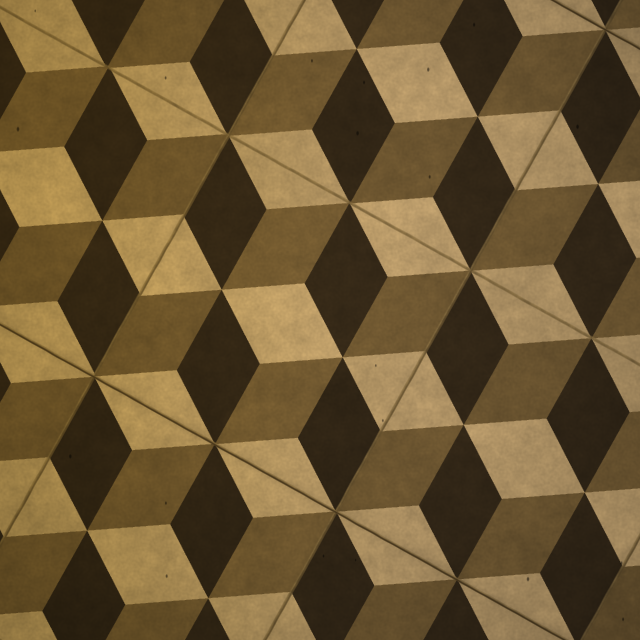
Reproduce this pattern procedurally as a WebGL 1 fragment shader.

```glsl
precision highp float;
// Worn cement floor of slanted tumbling-block rhombi, cut by the joints of large tiles.

uniform vec2 u_resolution;

// Lattice: two rhombus sides and one shared corner, in canvas heights
const vec2 SIDE_A = vec2(0.1296, 0.0100);
const vec2 SIDE_B = vec2(-0.0701, -0.1257);
const vec2 CORNER = vec2(0.3574, 0.7891);

// Large tiles: period along each joint coordinate, and laying error
const vec2 TILE_PERIOD = vec2(4.0, 6.0);
const float TILE_SHIFT = 0.03;
const vec2 JOINT_HALF_WIDTH = vec2(0.0024, 0.0021);

const vec3 LIGHT_FACE = vec3(0.715, 0.595, 0.400);
const vec3 MID_FACE = vec3(0.435, 0.342, 0.190);
const vec3 DARK_FACE = vec3(0.195, 0.150, 0.088);
const vec3 GROUT = vec3(0.500, 0.405, 0.235);
const vec3 GRIME = vec3(0.270, 0.205, 0.105);

const float FACE_VARIATION = 0.08;
const float MOTTLE = 0.17;
const float GRAIN = 0.07;
const float SPECK_GRID = 13.0;
const float SPECK_DENSITY = 0.14;
const float VIGNETTE = 0.42;
const int SAMPLES = 3;

float cross2(vec2 a, vec2 b) { return a.x * b.y - a.y * b.x; }

vec2 hash2(vec2 p) {
  p = vec2(dot(p, vec2(127.1, 311.7)), dot(p, vec2(269.5, 183.3)));
  return fract(sin(p) * 43758.5);
}

float gradientNoise(vec2 p) {
  vec2 i = floor(p), f = p - i;
  vec2 s = f * f * f * (f * (f * 6.0 - 15.0) + 10.0);
  vec2 e = vec2(1.0, 0.0);
  float a = dot(hash2(i) * 2.0 - 1.0, f);
  float b = dot(hash2(i + e.xy) * 2.0 - 1.0, f - e.xy);
  float c = dot(hash2(i + e.yx) * 2.0 - 1.0, f - e.yx);
  float d = dot(hash2(i + e.xx) * 2.0 - 1.0, f - e.xx);
  return mix(mix(a, b, s.x), mix(c, d, s.x), s.y);
}

float fbm(vec2 p) {
  float sum = 0.0, gain = 0.5;
  for (int i = 0; i < 4; i++) {
    sum += gain * gradientNoise(p);
    p = mat2(1.6, 1.2, -1.2, 1.6) * p + 7.3;
    gain *= 0.55;
  }
  return sum;
}

// Canvas position to lattice coordinates
vec2 toLattice(vec2 p) {
  p -= CORNER;
  return vec2(cross2(p, SIDE_B), cross2(SIDE_A, p)) / cross2(SIDE_A, SIDE_B);
}

// Joints follow one rhombus side and the long diagonal of the light faces
vec2 jointCoords(vec2 q) { return vec2(q.x, 2.0 * q.y - q.x); }

// Every third lattice cell is a whole mid face; the others split on their diagonal
vec3 faceColor(vec2 q) {
  vec2 tile = floor(jointCoords(q) / TILE_PERIOD);
  q += TILE_SHIFT * (hash2(tile + 3.7) - 0.5);
  vec2 cell = floor(q), f = q - cell;
  float kind = floor(mod(cell.x + cell.y + 0.5, 3.0));
  bool isLight = kind < 0.5 ? f.x > f.y : f.y > f.x;
  vec3 color = isLight ? LIGHT_FACE : DARK_FACE;
  vec2 id = cell;
  if (kind > 1.5) color = MID_FACE;
  else if (kind > 0.5) id -= isLight ? vec2(1.0, 0.0) : vec2(0.0, 1.0);
  return color * (1.0 + FACE_VARIATION * (hash2(id + color.r).x - 0.5));
}

void main() {
  float px = 1.0 / u_resolution.y;
  vec2 p = gl_FragCoord.xy * px;
  vec2 uv = gl_FragCoord.xy / u_resolution;

  // Faces, supersampled
  vec3 color = vec3(0.0);
  for (int j = 0; j < SAMPLES; j++) {
    for (int i = 0; i < SAMPLES; i++) {
      vec2 offset = (vec2(i, j) + 0.5) / float(SAMPLES) - 0.5;
      color += faceColor(toLattice(p + offset * px * 1.3));
    }
  }
  color /= float(SAMPLES * SAMPLES);

  // Cement mottling and grain
  color *= 1.0 + MOTTLE * fbm(p * 14.0) + MOTTLE * fbm(p * 48.0 + 20.0);
  color *= 1.0 + GRAIN * gradientNoise(p * 210.0);

  // Signed distances to the nearest joints, slightly wavering
  vec2 joint = jointCoords(toLattice(p)) / TILE_PERIOD;
  vec2 line = floor(joint + 0.5);
  float area = abs(cross2(SIDE_A, SIDE_B));
  vec2 scale = area / vec2(length(SIDE_B), length(2.0 * SIDE_A + SIDE_B));
  vec2 dist = (joint - line) * TILE_PERIOD * scale;
  dist += 0.0009 * gradientNoise(p * 35.0);

  // Grout with a dirty edge; every other diagonal joint is darker
  vec2 dirty = vec2(0.4, 0.15 + 0.75 * mod(line.y, 2.0));
  vec2 fill = 1.0 - smoothstep(JOINT_HALF_WIDTH - px, JOINT_HALF_WIDTH + px, abs(dist));
  vec2 edge = 1.0 - smoothstep(vec2(0.0), vec2(0.0011 + px), abs(dist - 0.0012));
  vec2 halo = exp(-abs(dist) / 0.006) * dirty;
  color *= 1.0 - 0.13 * max(halo.x, halo.y);
  color = mix(color, GROUT * (1.0 + 0.5 * fbm(p * 60.0)), 0.8 * max(fill.x, fill.y));
  color = mix(color, GRIME, max(edge.x * dirty.x, edge.y * dirty.y));

  // Scattered pits
  vec2 speckCell = floor(p * SPECK_GRID);
  vec2 speckHash = hash2(speckCell + 51.0);
  vec2 center = (speckCell + 0.2 + 0.6 * hash2(speckCell + 9.0)) / SPECK_GRID;
  float radius = mix(0.0008, 0.0026, speckHash.y);
  float pit = 1.0 - smoothstep(radius - px, radius + px, length((p - center) * vec2(1.3, 0.8)));
  color *= 1.0 - 0.5 * pit * step(speckHash.x, SPECK_DENSITY);

  // Warm light from the left, falling off to the corners
  color *= mix(vec3(1.0, 0.98, 0.80), vec3(1.0, 1.005, 1.03), smoothstep(0.0, 0.7, uv.x));
  color += vec3(0.030, 0.018, 0.0) * (1.0 - uv.x) * uv.y;
  vec2 fromCenter = uv - vec2(0.48, 0.54);
  color *= 1.0 - VIGNETTE * dot(fromCenter, fromCenter);
  gl_FragColor = vec4(color, 1.0);
}
```
